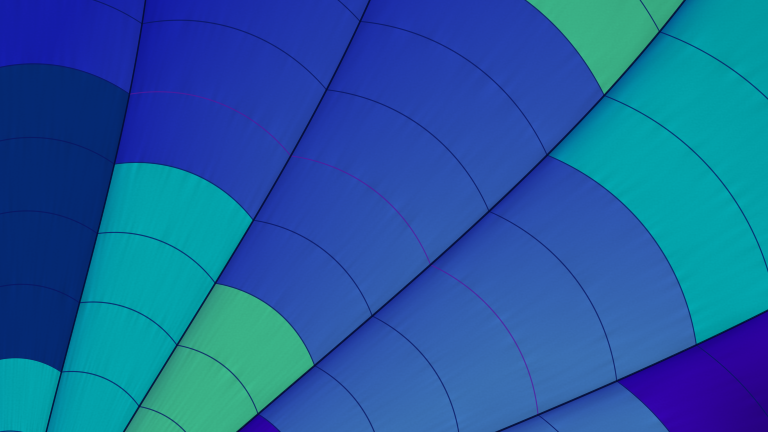
Reproduce this texture procedurally as a WebGL 2 fragment shader.

```glsl
#version 300 es
precision highp float;

#define CROWN vec2(0.005, -0.514)
#define BULGE 0.030
#define RING_GROWTH 0.00185
#define SEAM_HALF_WIDTH 0.0016
#define RING_HALF_WIDTH 0.0010
#define SEAM_SHADE_WIDTH 0.028
#define WRINKLE_AMOUNT 0.16
#define WEAVE_AMOUNT 0.025

uniform vec2 u_resolution;
out vec4 fragColor;

const vec3 DEEP_BLUE = vec3(0.08, 0.11, 0.66);
const vec3 LIGHT_BLUE = vec3(0.23, 0.435, 0.70);
const vec3 NAVY = vec3(0.02, 0.16, 0.45);
const vec3 TEAL = vec3(0.01, 0.64, 0.67);
const vec3 GREEN = vec3(0.23, 0.70, 0.53);
const vec3 PURPLE = vec3(0.20, 0.01, 0.66);
const vec3 SEAM_INK = vec3(0.01, 0.04, 0.20);
const vec3 RING_INK = vec3(0.03, 0.08, 0.38);
const vec3 VIOLET_INK = vec3(0.33, 0.10, 0.62);

// Per seam: angle from vertical, radius of widest angle, first ring, ring step
const vec4 SEAMS[6] = vec4[6](
  vec4(-0.070, 1.100, 0.667, 0.1655),
  vec4(0.2251, 1.181, 0.667, 0.1655),
  vec4(0.5253, 1.250, 0.655, 0.1657),
  vec4(0.8334, 1.412, 0.6435, 0.1667),
  vec4(1.1528, 1.597, 0.602, 0.1817),
  vec4(1.4840, 1.750, 0.602, 0.2037));

vec2 hashGradient(vec2 cell) {
  vec2 h = vec2(dot(cell, vec2(127.1, 311.7)), dot(cell, vec2(269.5, 183.3)));
  return fract(sin(h) * 43758.5) * 2.0 - 1.0;
}

float gradientNoise(vec2 p) {
  vec2 i = floor(p), f = fract(p);
  vec2 u = f * f * f * (f * (f * 6.0 - 15.0) + 10.0);
  vec2 e = vec2(1.0, 0.0);
  float low = mix(dot(hashGradient(i), f), dot(hashGradient(i + e.xy), f - e.xy), u.x);
  float high = mix(dot(hashGradient(i + e.yx), f - e.yx),
                   dot(hashGradient(i + e.xx), f - e.xx), u.x);
  return mix(low, high, u.y);
}

float seamAngle(int k, float radius) {
  float d = radius - SEAMS[k].y;
  return SEAMS[k].x - (0.080 - 0.012 * float(k)) * d * d;
}

float ringGrowth(int k) {
  return RING_GROWTH * smoothstep(1.0, 3.0, float(k));
}

// Dyed cloth by gore and ring
vec3 panelColor(int gore, float ring, float across, float aa) {
  float light = 0.3 * float(gore) - 0.22 + 0.45 * across - 0.08 * max(ring - 4.0, 0.0);
  vec3 blue = mix(DEEP_BLUE, LIGHT_BLUE, clamp(light, 0.0, 1.0));
  #define PAST(edge) smoothstep(-aa, aa, ring - (edge))
  if (gore == 0) return mix(mix(TEAL, NAVY, PAST(0.0)), blue, PAST(4.0));
  if (gore == 1) return mix(TEAL, blue, PAST(3.0));
  if (gore == 2) return mix(mix(GREEN, blue, PAST(2.0)), GREEN, PAST(7.0));
  if (gore == 3) return mix(mix(PURPLE, blue, PAST(1.0)), TEAL, PAST(6.0));
  return mix(blue, PURPLE, PAST(5.0));
}

float stroke(float dist, float halfWidth, float px) {
  return 1.0 - smoothstep(halfWidth - 0.5 * px, halfWidth + 0.8 * px, dist);
}

void main() {
  float px = 1.0 / u_resolution.y;
  vec2 uv = gl_FragCoord.xy * px;
  vec2 p = uv - CROWN;
  float radius = length(p);
  float angle = atan(p.x, p.y);

  // Gore between two radial seams
  int gore = 0;
  for (int k = 1; k < 5; k++) gore += angle > seamAngle(k, radius) ? 1 : 0;
  float left = seamAngle(gore, radius), right = seamAngle(gore + 1, radius);
  float across = clamp((angle - left) / (right - left), 0.0, 1.0);
  float leftDist = (angle - left) * radius;
  float seamDist = min(leftDist, (right - angle) * radius);

  // Ring coordinate, with each ring bulging between its seams
  float arch = 4.0 * across * (1.0 - across);
  vec2 spacing = mix(SEAMS[gore].zw, SEAMS[gore + 1].zw, across);
  float growth = mix(ringGrowth(gore), ringGrowth(gore + 1), across);
  float reach = radius / (1.0 + BULGE * arch) - spacing.x;
  float ring = 2.0 * reach / (spacing.y + sqrt(spacing.y * spacing.y + 4.0 * growth * reach));
  float ringStep = spacing.y + 2.0 * growth * ring;
  float ringDist = abs(fract(ring + 0.5) - 0.5) * ringStep;

  vec3 color = panelColor(gore, ring, across, px / ringStep);

  // Soft folds beside the seams
  float fold = exp(-leftDist / SEAM_SHADE_WIDTH);
  float foldStrength = gore > 2 ? 0.65 : 0.28;
  color = mix(color, color * vec3(0.35, 0.30, 0.86), fold * foldStrength);
  color *= 1.0 - 0.10 * exp(-seamDist / 0.012);
  color *= 1.0 - 0.06 * smoothstep(6.5, 9.0, ring);
  color *= 1.0 - 0.28 * smoothstep(1.5, 1.85, uv.x) * smoothstep(0.30, 0.0, uv.y);

  // Puckers near stitching and a faint weave
  float pucker = gradientNoise(vec2(angle * 110.0, radius * 9.0));
  float nearStitch = exp(-ringDist / 0.025) + 0.6 * exp(-seamDist / 0.03);
  color *= 1.0 + WRINKLE_AMOUNT * pucker * (0.12 + 0.6 * nearStitch);
  color *= 1.0 + WEAVE_AMOUNT * gradientNoise(uv * vec2(190.0, 240.0));

  // Ring stitching, then radial seams
  bool violet = gore > 0 && gore < 4 && abs(ring - 4.0) < 0.5;
  vec3 ringInk = violet ? VIOLET_INK : RING_INK;
  color = mix(color, ringInk, 0.78 * stroke(ringDist, RING_HALF_WIDTH, px));
  float seamWidth = SEAM_HALF_WIDTH * (gore > 1 ? 1.15 : 0.9);
  color = mix(color, SEAM_INK, 0.88 * stroke(seamDist, seamWidth, px));

  fragColor = vec4(clamp(color, 0.0, 1.0), 1.0);
}
```
